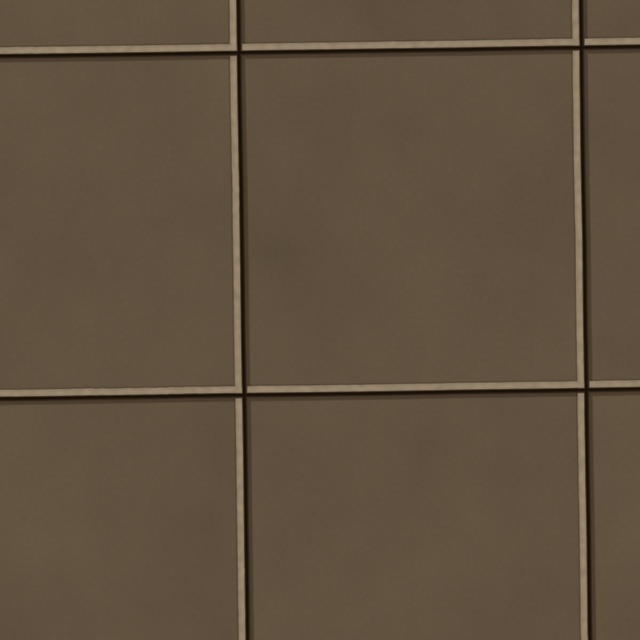
A WebGL 1 fragment shader for this texture:

```glsl
precision highp float;

uniform vec2 u_resolution;

#define PITCH 0.535
#define ORIGIN vec2(0.384, 0.380)
#define TILT 0.0148
#define LIP_WIDTH 0.0110
#define GROOVE_WIDTH 0.0078
#define WEAR 0.0011
#define FACE_DARK vec3(0.345, 0.290, 0.225)
#define FACE_LIGHT vec3(0.415, 0.350, 0.277)
#define LIP_COLOR vec3(0.565, 0.500, 0.405)
#define SHADE_COLOR vec3(0.200, 0.155, 0.105)
#define GROOVE_COLOR vec3(0.095, 0.060, 0.028)

vec2 hashGradient(vec2 cell) {
  vec2 h = vec2(dot(cell, vec2(127.1, 311.7)), dot(cell, vec2(269.5, 183.3)));
  return fract(sin(h) * 43758.55) * 2.0 - 1.0;
}

float gradientNoise(vec2 p) {
  vec2 cell = floor(p);
  vec2 f = p - cell;
  vec2 u = f * f * f * (f * (f * 6.0 - 15.0) + 10.0);
  vec2 e = vec2(1.0, 0.0);
  float a = dot(hashGradient(cell), f);
  float b = dot(hashGradient(cell + e.xy), f - e.xy);
  float c = dot(hashGradient(cell + e.yx), f - e.yx);
  float d = dot(hashGradient(cell + e.xx), f - e.xx);
  return mix(mix(a, b, u.x), mix(c, d, u.x), u.y);
}

float fbm(vec2 p) {
  float sum = 0.0;
  float amplitude = 0.5;
  for (int i = 0; i < 4; i++) {
    sum += amplitude * gradientNoise(p);
    p = mat2(1.6, 1.2, -1.2, 1.6) * p + 7.3;
    amplitude *= 0.5;
  }
  return sum;
}

// Soft-edged strip between two offsets, for both joint directions
vec2 band(vec2 d, float from, float to, float blur) {
  return smoothstep(from - blur, from + blur, d)
       * (1.0 - smoothstep(to - blur, to + blur, d));
}

float either(vec2 v) {
  return max(v.x, v.y);
}

void main() {
  vec2 uv = gl_FragCoord.xy / u_resolution;
  float blur = max(0.0015, 0.75 / min(u_resolution.x, u_resolution.y));

  // Slightly tilted square grid
  vec2 p = (uv + TILT * vec2(uv.y, -uv.x) - ORIGIN) / PITCH;
  vec2 tile = floor(p);
  vec2 joint = floor(p + 0.5);

  // Signed joint offset: lip is negative, groove is positive
  vec2 d = (p - joint) * PITCH * vec2(1.0, -1.0);
  vec2 along = uv.yx * 5.0 + joint * 13.7;
  d += 0.0012 * vec2(gradientNoise(vec2(along.x, 2.3)),
                     gradientNoise(vec2(along.y, 8.6)));

  // Chipped lip, rougher on some stretches
  float roughness = 0.4 + smoothstep(-0.1, 0.4, gradientNoise(along * 0.7 + 4.1));
  vec2 chips = WEAR * roughness * vec2(gradientNoise(vec2(uv.y * 85.0, joint.x + 0.4)),
                                       gradientNoise(vec2(uv.x * 85.0, joint.y + 9.4)));
  vec2 worn = d + chips;

  // Mottled face with a small tone change per tile
  float mottle = fbm(uv * 3.6 + tile * 5.7);
  float smudge = fbm(uv * vec2(13.0, 9.0) + 21.0);
  float tone = 0.45 + 0.75 * mottle + 0.28 * smudge + 0.06 * hashGradient(tile + 3.0).x;
  vec3 color = mix(FACE_DARK, FACE_LIGHT, clamp(tone, 0.0, 1.0));
  color += 0.012 * gradientNoise(uv * 150.0);

  // Fine contact shadows beside the joints
  float outerLine = either(band(worn, -LIP_WIDTH - 0.0022, -LIP_WIDTH, blur));
  float innerShade = either(band(d, GROOVE_WIDTH, GROOVE_WIDTH + 0.0050, 0.0022));
  color = mix(color, SHADE_COLOR, 0.28 * outerLine + 0.50 * innerShade);

  // Rounded lip catching the light
  vec2 lipBand = band(worn, -LIP_WIDTH, 0.0, blur);
  vec2 crown = 1.0 - abs(worn / LIP_WIDTH + 0.45) * 0.65;
  float lipTone = either(lipBand * crown);
  float grain = 1.0 + 0.12 * gradientNoise(uv * 70.0);
  color = mix(color, LIP_COLOR * (0.80 + 0.24 * lipTone) * grain, either(lipBand));

  // Dark groove crossing over both lips
  float groove = either(band(d + 0.4 * chips, 0.0, GROOVE_WIDTH, blur * 1.3));
  float core = either(band(d, 0.0005, GROOVE_WIDTH * 0.65, blur * 1.3));
  color = mix(color, mix(SHADE_COLOR, GROOVE_COLOR, core), groove);

  gl_FragColor = vec4(color, 1.0);
}
```
